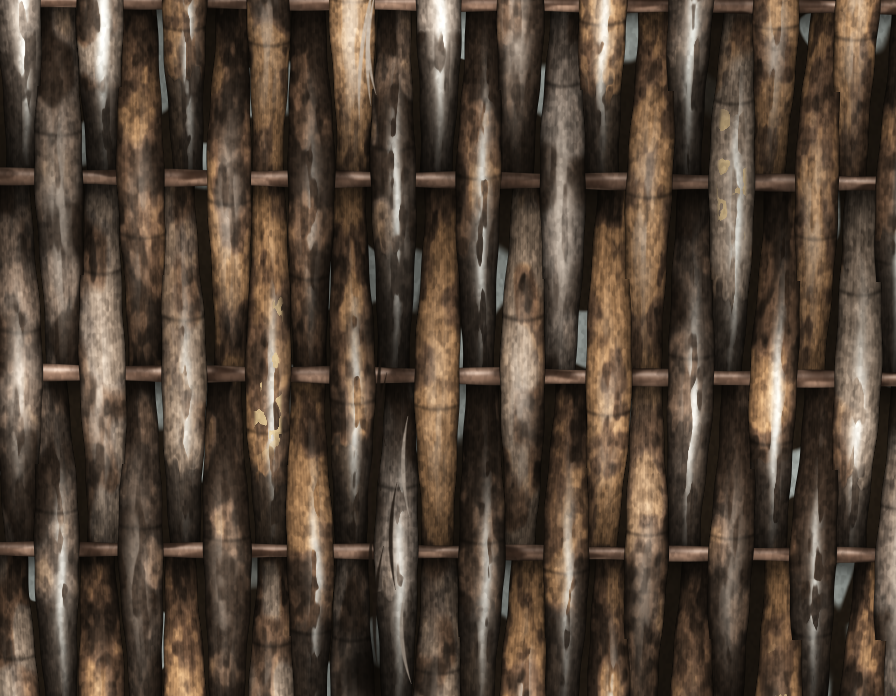
Reproduce this texture procedurally as a WebGL 2 fragment shader.

```glsl
#version 300 es
precision highp float;
// Dark woven wicker: staggered upright stakes bulge over thin level rods.
// Each stake is a tapered spindle, painted under or over the nearest rod,
// with cellular blotches for stain, sine fibres, gloss, chips and splinters.
uniform vec2 u_resolution;
out vec4 fragColor;

const vec3 SOOT = vec3(.125, .095, .075), BARK = vec3(.30, .22, .165);
const vec3 TAN = vec3(.49, .36, .245), ASH = vec3(.39, .355, .325);
const vec3 SHEEN = vec3(.63, .58, .53), PALE = vec3(.80, .80, .77);

float hash(vec2 p) {
  return fract(sin(dot(p, vec2(127.1, 311.7))) * 43758.545);
}

// Soft cellular noise: nearby cell values blended by distance
float blotch(vec2 p) {
  vec2 cell = floor(p);
  float sum = 0., total = 0.;
  for (int j = -1; j <= 1; j++)
    for (int i = -1; i <= 1; i++) {
      vec2 id = cell + vec2(i, j);
      vec2 d = id + .15 + .7 * vec2(hash(id), hash(id + 41.3)) - p;
      float weight = exp(-6. * dot(d, d));
      sum += weight * hash(id + 7.7);
      total += weight;
    }
  return sum / total;
}

float bell(float x) { return exp(-x * x); }

// Surface of one stake: u runs across (-1..1), t along (-1..1)
vec3 stakeColor(float u, float t, vec2 id) {
  float tone = hash(id), luster = hash(id + 3.1), age = hash(id + 8.6);
  vec2 q = vec2(u, t) + id * 17.;
  float stain = blotch(q * vec2(.9, 3.6));
  float fleck = blotch(q * vec2(3.5, 13.));
  float speck = blotch(q * vec2(8., 34.));
  float fibre = sin(u * 15. + 2. * sin(t * 6. + tone * 40.)) * sin(u * 31. + t * 5.);

  // Stained wood, from sooty to tan, with ashy stakes among them
  float warmth = .47 + (stain - .5) * 1.05 + (fleck - .5) * .35 + (tone - .5) * .75;
  vec3 wood = mix(SOOT, BARK, smoothstep(.15, .55, warmth));
  wood = mix(wood, TAN, smoothstep(.52, .85, warmth));
  wood = mix(wood, ASH, .75 * smoothstep(.45, .85, age) * smoothstep(.25, .6, stain));
  float charred = smoothstep(0., .09, -t - .2 - .4 * tone + .2 * (fleck - .3));
  wood = mix(wood, SOOT * vec3(.95, 1.05, 1.15), .85 * charred * step(.5, luster));
  wood *= 1. + .09 * fibre + .4 * (fleck - .5) + .4 * (speck - .5);

  // Crease where the cane is jointed
  wood *= 1. - .4 * bell((t - 1.1 * (age - .5) - .025 * u * u) * 75.);

  // Broad sheen and a narrow bright glint, laid on before shading
  float side = u - .45 * (luster - .4);
  float height = mix(.7, 1., smoothstep(.7, 2.3, id.y));
  float along = bell((t + .2) / .55) * height;
  float streak = smoothstep(.2, .7, blotch(q * vec2(4., 5.)) * .7 + fleck * .3);
  wood = mix(wood, SHEEN, bell(side * 1.8) * along * mix(.3, 1., age) * (.3 + .7 * streak));
  float glint = bell((side + .05 * sin(t * 11.) + .1 * (fleck - .5)) * 5.) * along;
  wood = mix(wood, PALE, glint * smoothstep(.3, .75, luster) * smoothstep(.2, .5, streak));

  // Bare chips
  float chip = smoothstep(.72, .75, blotch(q * vec2(1.9, 10.) + 5.) + .15 * (speck - .5));
  chip *= step(.88, tone) * smoothstep(.7, .5, abs(u)) * smoothstep(.5, .3, abs(t));
  wood = mix(wood, vec3(.68, .58, .42), chip * .85);

  // Round shading, darker toward the tucked ends
  float bulge = .5 + .5 * cos(3.14159 * t);
  return wood * pow(max(1. - u * u, 0.), .42) * mix(.46, 1.16, sqrt(bulge));
}

void main() {
  vec2 p = gl_FragCoord.xy / u_resolution.y;
  float pixel = 1. / u_resolution.y;

  // Rod rows and stake columns, slightly uneven
  float row = (p.y - .207) / .2625;
  row += .04 * sin(2.094 * row) + .03 * (p.x - .64);
  float rod = round(row), fromRod = row - rod;
  float column = (p.x - .025) / .0604;

  // Dark gaps with a little light coming through
  vec3 color = mix(vec3(.07, .055, .04), vec3(.38, .40, .39),
    smoothstep(.7, .8, blotch(vec2(column, row * 3.))));

  for (int layer = 0; layer < 2; layer++) {
    if (layer == 1) {
      // Rod, with its shadow on the stakes behind
      color *= 1. - .5 * bell((fromRod + .035) / .085);
      float v = fromRod / (.047 + .006 * sin(column * 1.7 + rod));
      float streak = blotch(vec2(column * 1.5, v * 1.2 + rod * 9.));
      vec3 cane = mix(vec3(.13, .09, .07), vec3(.46, .36, .30), streak);
      cane *= 1.15 * sqrt(max(1. - v * v, 0.));
      cane += .2 * bell((v - .3) * 4.) * streak;
      cane *= .35 + .65 * abs(sin(1.5708 * (column + rod + 1.)));
      color = mix(color, cane, smoothstep(1., .82, abs(v)));
    }
    for (int k = -2; k <= 2; k++) {
      float index = round(column) + float(k);
      float isOver = mod(index + rod, 2.);
      if (abs(isOver - float(layer)) > .5) continue;
      float center = isOver > .5 ? rod : rod + (fromRod > 0. ? 1. : -1.);
      vec2 id = vec2(index, center);
      float t = row - center, seed = hash(id + 2.4);
      float lean = mix(-.1, .2, p.x / 1.286) + .08 * (seed - .5);
      float x = column - index - lean * t - .13 * (seed - .5);
      x -= .03 * sin(t * 4. + seed * 30.);
      float halfWidth = .39 + .16 * (.5 + .5 * cos(3.14159 * t)) + .06 * (hash(id + 6.2) - .5);
      halfWidth += .012 * sin(t * 17. + seed * 50.);
      float edge = (halfWidth - abs(x)) * .0604 / pixel;
      if (edge < -.5) continue;
      color = mix(color, stakeColor(x / halfWidth, t, id), clamp(edge + .5, 0., 1.));
    }
  }

  // Broken patch with loose splinters, and a few more at the top
  vec2 hole = (p - vec2(.52, .04)) / vec2(.035, .06);
  color *= 1. - .75 * exp(-dot(hole, hole));
  for (int i = 0; i < 11; i++) {
    float n = float(i), a = hash(vec2(n, 5.)), b = hash(vec2(n, 9.));
    vec2 root = i < 8 ? vec2(.53 + .055 * a, .08 + .05 * n) : vec2(.5 + .03 * a, .93);
    float y = (p.y - root.y) / (.06 + .05 * b);
    float bend = root.x + .022 * (b - .3) * y + .008 * y * y;
    float thick = .0028 * (1. - y * y);
    float mask = smoothstep(-pixel, pixel, thick - abs(p.x - bend)) * step(abs(y), 1.);
    color = mix(color, mix(SOOT * .6, SHEEN, step(.6, a) * .8), mask * .85);
  }

  // Surface grit, broad uneven light, then exposure with soft highlights
  color *= .9 + .2 * blotch(p * vec2(230., 150.));
  color *= .7 + .6 * blotch(p * 4.5 + 3.);
  color = color * 1.27 + vec3(.02, .015, .008);
  color /= 1. + .13 * color * color * color;
  fragColor = vec4(color, 1.);
}
```
